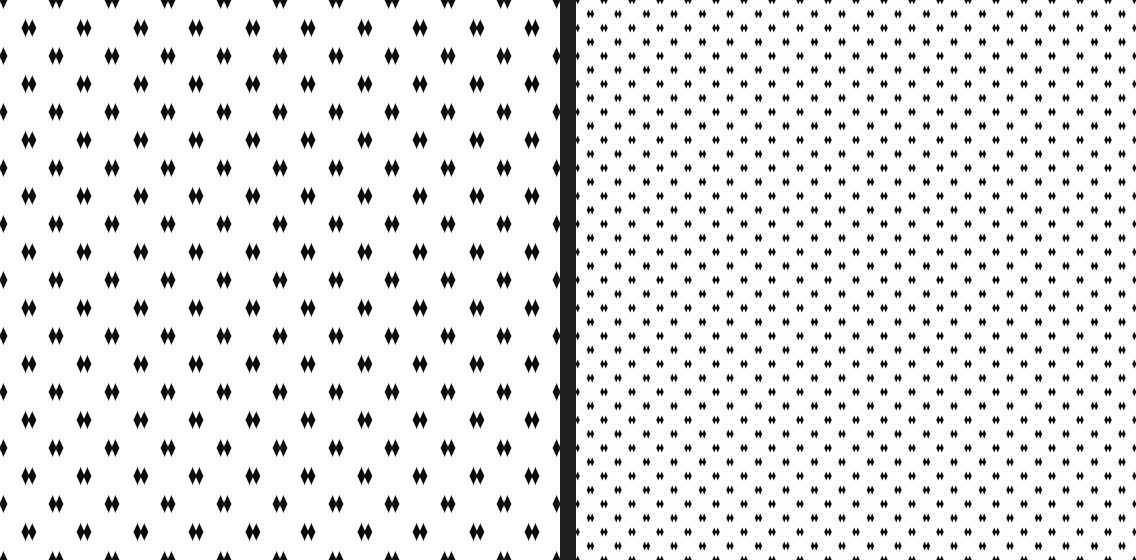
Left, the tile; right, the same tile 2 across and 2 down.
A WebGL 1 fragment shader for this pattern:

```glsl
precision highp float;

uniform vec2 u_resolution;

const float REPEATS = 10.0;                     // motifs across and down, per lattice
const vec2 DIAMOND_HALF = vec2(0.0716, 0.1536); // half size, in cells
const float PAIR_OFFSET = 0.061;                // diamond centre to pair centre
const float COLUMN_SHIFT = 0.0155;              // nudge of every other staggered column
const float INK_DARK = 0.032;
const float INK_LIGHT = 0.056;
const vec3 PAPER = vec3(1.0);

float hash(vec2 p) {
  vec3 q = fract(vec3(p.xyx) * 0.1031);
  q += dot(q, q.yzx + 33.33);
  return fract((q.x + q.y) * q.z);
}

// Signed distance to the slanted edges of a diamond
float diamond(vec2 p, vec2 halfSize) {
  float edge = dot(abs(p) / halfSize, vec2(1.0)) - 1.0;
  return edge * halfSize.x * halfSize.y / length(halfSize);
}

// Two slightly overlapping diamonds, side by side
float diamondPair(vec2 p) {
  return diamond(vec2(abs(p.x) - PAIR_OFFSET, p.y), DIAMOND_HALF);
}

// Lays one lattice of pairs over the colour below
vec3 drawLattice(vec3 below, vec2 p, float shift, float seed, float pixel) {
  vec2 cell = mod(floor(p), REPEATS);
  vec2 local = fract(p) - 0.5;
  local.x -= shift * (1.0 - mod(cell.x, 2.0));
  float coverage = clamp(0.5 - diamondPair(local) / pixel, 0.0, 1.0);
  float ink = mix(INK_DARK, INK_LIGHT, hash(cell + seed));
  return mix(below, vec3(ink), coverage);
}

void main() {
  vec2 p = gl_FragCoord.xy / u_resolution * REPEATS;
  float pixel = REPEATS / min(u_resolution.x, u_resolution.y);

  // Pairs on the cell corners, then staggered pairs in the cell centres
  vec3 color = drawLattice(PAPER, p + 0.5, 0.0, 3.0, pixel);
  color = drawLattice(color, p, COLUMN_SHIFT, 27.0, pixel);

  gl_FragColor = vec4(color, 1.0);
}
```
